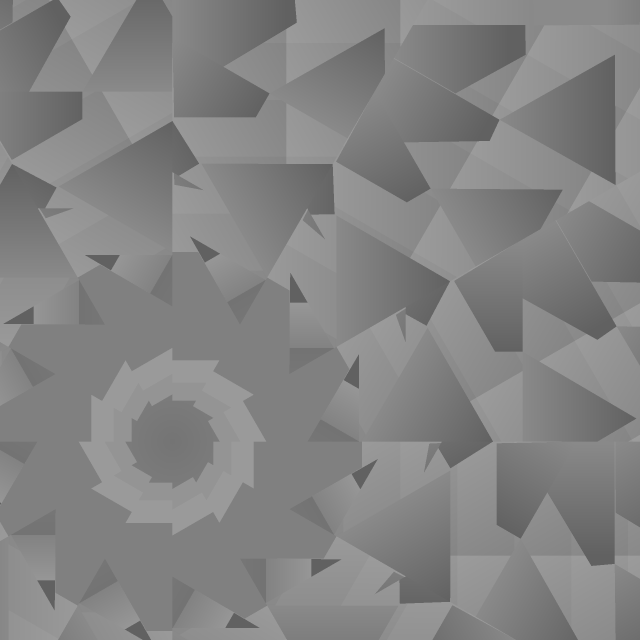
A WebGL 1 fragment shader for this background:

```glsl
precision highp float;
// A grey paper-fold rosette: one 30 degree wedge of flat and ramped facets
// is turned twelve times about an off-centre hub with a toothed ring.
// Facets are convex polygons; edges are smoothed by sub-samples.

uniform vec2 u_resolution;

#define HUB vec2(0.2695, 0.3100)
#define WEDGE 0.5235988
#define FOLD 0.178
#define RAMP_LIGHT 0.54
#define RAMP_DARK 0.38
#define DISC_GREY 0.503
#define RING_GREY 0.605
#define PAPER_GREY 0.61
#define SAMPLES 3

// Distance along a direction counted in steps of 30 degrees.
float along(vec2 p, float steps) {
  float angle = steps * WEDGE;
  return dot(p, vec2(cos(angle), sin(angle)));
}

// Positive on the left of the edge from a to b.
float leftOf(vec2 p, vec2 a, vec2 b) {
  vec2 e = b - a;
  return e.x * (p.y - a.y) - e.y * (p.x - a.x);
}

// One inside a counter-clockwise quad, zero outside.
float quad(vec2 p, vec2 a, vec2 b, vec2 c, vec2 d) {
  float inner = min(min(leftOf(p, a, b), leftOf(p, b, c)),
                    min(leftOf(p, c, d), leftOf(p, d, a)));
  return step(0.0, inner);
}

float triangle(vec2 p, vec2 a, vec2 b, vec2 c) {
  float inner = min(leftOf(p, a, b), min(leftOf(p, b, c), leftOf(p, c, a)));
  return step(0.0, inner);
}

// Light to dark ramp over one fold length.
float ramp(vec2 p, float steps, float start) {
  float t = clamp((along(p, steps) - start) / FOLD, 0.0, 1.0);
  return mix(RAMP_LIGHT, RAMP_DARK, t);
}

// Turn any point into the first wedge.
vec2 foldWedge(vec2 p) {
  float turn = -floor(atan(p.y, p.x) / WEDGE) * WEDGE;
  float c = cos(turn), s = sin(turn);
  return vec2(c * p.x - s * p.y, s * p.x + c * p.y);
}

// Pale paper behind the dark facets, with faint creases.
float paper(vec2 p) {
  return PAPER_GREY - 0.07 * fract(along(p, -2.0) / FOLD)
                    - 0.02 * fract(2.0 * along(p, 1.0) / FOLD);
}

// Dark facets, from the inner ones to the outer ones.
float facets(vec2 p, float g) {
  g = mix(g, ramp(p, -1.0, 0.15),
    triangle(p, vec2(0.349, 0.198), vec2(0.3646, 0.154), vec2(0.3646, 0.208)));
  g = mix(g, ramp(p, -1.0, 0.09), quad(p, vec2(0.3646, 0.199),
    vec2(0.397, 0.181), vec2(0.434, 0.251), vec2(0.3646, 0.2105)));
  g = mix(g, ramp(p, -1.0, 0.256),
    triangle(p, vec2(0.296, 0.0), vec2(0.501, 0.0), vec2(0.3985, 0.178)));
  g = mix(g, ramp(p, -3.0, -0.315), quad(p, vec2(0.440, 0.251),
    vec2(0.504, 0.1406), vec2(0.547, 0.1406), vec2(0.547, 0.316)));
  g = mix(g, ramp(p, 0.0, 0.547), quad(p, vec2(0.547, 0.0),
    vec2(0.664, 0.0), vec2(0.725, 0.036), vec2(0.547, 0.1406)));
  g = mix(g, ramp(p, -2.0, 0.0), quad(p, vec2(0.547, 0.224),
    vec2(0.664, 0.159), vec2(0.694, 0.180), vec2(0.547, 0.435)));
  g = mix(g, ramp(p, -1.0, 0.348), quad(p, vec2(0.548, 0.435),
    vec2(0.655, 0.250), vec2(0.780, 0.2475), vec2(0.803, 0.288)));
  g = mix(g, ramp(p, -1.0, 0.511),
    triangle(p, vec2(0.694, 0.180), vec2(0.800, 0.001), vec2(0.901, 0.178)));
  return mix(g, ramp(p, -1.0, 0.68), quad(p, vec2(0.814, 0.281),
    vec2(0.958, 0.199), vec2(0.978, 0.232), vec2(0.833, 0.316)));
}

// Pointed spike on the disc rim: foot, pale middle and dark tip.
float spike(vec2 p, float g) {
  float h = along(p, 2.0);
  float foot = mix(0.50, 0.45, clamp(h / 0.146, 0.0, 1.0));
  float middle = mix(0.51, 0.59, clamp((h - 0.146) / 0.071, 0.0, 1.0));
  float tone = mix(mix(foot, middle, step(0.146, h)), 0.38, step(0.217, h));
  return mix(g, tone,
    triangle(p, vec2(0.211, 0.0), vec2(0.2915, 0.0), vec2(0.2915, 0.137)));
}

// Flat disc with the toothed ring and darker eye.
float disc(vec2 p, float g) {
  float tooth = along(p, 1.0);
  float rim = step(tooth, 0.296) * step(along(p, -1.0), 0.183);
  g = mix(g, DISC_GREY, rim);
  g = mix(g, RING_GREY, step(tooth, 0.127));
  g = mix(g, RING_GREY - 0.025, step(tooth, 0.092));
  return mix(g, 0.455 + 0.4 * length(p), step(tooth, 0.064));
}

void main() {
  float sum = 0.0;
  for (int j = 0; j < SAMPLES; j++) {
    for (int i = 0; i < SAMPLES; i++) {
      vec2 offset = (vec2(float(i), float(j)) + 0.5) / float(SAMPLES) - 0.5;
      vec2 p = foldWedge((gl_FragCoord.xy + offset) / u_resolution.y - HUB);
      sum += spike(p, disc(p, facets(p, paper(p))));
    }
  }
  gl_FragColor = vec4(vec3(sum / float(SAMPLES * SAMPLES)), 1.0);
}
```
